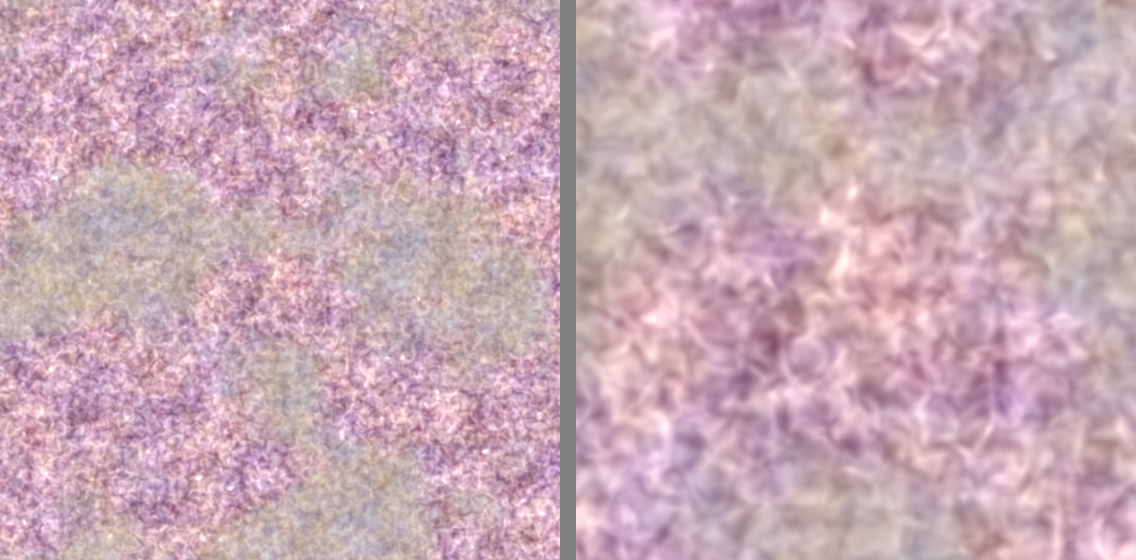
Left: the whole. Right: its middle third, enlarged.
Give the GLSL for this texture, as a Shadertoy shader.

```glsl
#define PATCH_SCALE 3.2
#define CLUMP_SCALE 17.0
#define GRAIN_SCALE 66.0
#define CURL 0.35
#define GRAIN_CONTRAST 0.27
#define CLUMP_CONTRAST 0.21
#define TINT_AMOUNT 0.09
#define SPECK_AMOUNT 0.22

const vec3 PINK = vec3(0.795, 0.628, 0.715);
const vec3 SAGE = vec3(0.755, 0.692, 0.685);
const vec3 SHADE = vec3(0.98, 1.04, 0.94);
const vec3 WARM = vec3(0.75, 0.35, -0.75);

// Integer hash giving two values in 0..1
vec2 hash2(vec2 cell) {
    uvec2 v = uvec2(ivec2(cell) + 4096) * 1664525u + 1013904223u;
    v.x += v.y * 1664525u;
    v.y += v.x * 1664525u;
    v ^= v >> 16u;
    v.x += v.y * 1664525u;
    v.y += v.x * 1664525u;
    v ^= v >> 16u;
    return vec2(v & 65535u) / 65535.0;
}

float cornerSlope(vec2 cell, vec2 corner, vec2 f) {
    float angle = 6.28318 * hash2(cell + corner).x;
    return dot(vec2(cos(angle), sin(angle)), f - corner);
}

// Gradient noise, centred on zero
float noise(vec2 p) {
    vec2 cell = floor(p), f = p - cell;
    vec2 u = f * f * f * (f * (f * 6.0 - 15.0) + 10.0);
    float low = mix(cornerSlope(cell, vec2(0, 0), f), cornerSlope(cell, vec2(1, 0), f), u.x);
    float high = mix(cornerSlope(cell, vec2(0, 1), f), cornerSlope(cell, vec2(1, 1), f), u.x);
    return mix(low, high, u.y);
}

float fbm(vec2 p) {
    float sum = 0.0, gain = 1.0;
    for (int i = 0; i < 4; i++) {
        sum += gain * noise(p);
        p = mat2(1.6, 1.2, -1.2, 1.6) * p + 17.3;
        gain *= 0.55;
    }
    return sum;
}

void mainImage(out vec4 fragColor, in vec2 fragCoord) {
    vec2 uv = fragCoord / iResolution.y;

    // Broad drifts of pink bloom over pale sage ground
    float bloom = smoothstep(-0.38, 0.18, fbm(uv * PATCH_SCALE * vec2(0.85, 1.1) + 7.7));

    // Clumps of shadow
    float clump = fbm(uv * CLUMP_SCALE + 31.0);

    // Curled fine grain with thin worm-like ridges
    vec2 g = uv * GRAIN_SCALE;
    g += CURL * vec2(noise(g * 0.8 + 50.0), noise(g * 0.8 + 90.0));
    float grain = noise(g) + 0.65 * noise(g * 1.9 + 23.0);
    float ridge = 0.27 - abs(noise(g * 1.15 + 140.0));
    float detail = grain + 0.45 * ridge;

    // Light, calmer over the sage ground
    float light = GRAIN_CONTRAST * detail * mix(0.5, 1.0, bloom)
                + CLUMP_CONTRAST * clump * mix(0.45, 1.0, bloom);
    float speck = smoothstep(0.36, 0.8, noise(g * 0.9 + 210.0) + 0.25 * grain);
    light += SPECK_AMOUNT * speck * mix(0.4, 1.0, bloom);

    // Hue drifts between peach and mauve
    float tint = noise(uv * 9.0 + 61.0) + 0.7 * noise(uv * 34.0 + 83.0);
    vec3 color = mix(SAGE, PINK, bloom) + light * SHADE;
    color += TINT_AMOUNT * tint * WARM;
    color.g -= 0.05 * bloom * noise(uv * 26.0 + 120.0);

    fragColor = vec4(clamp(color, 0.0, 1.0), 1.0);
}
```
